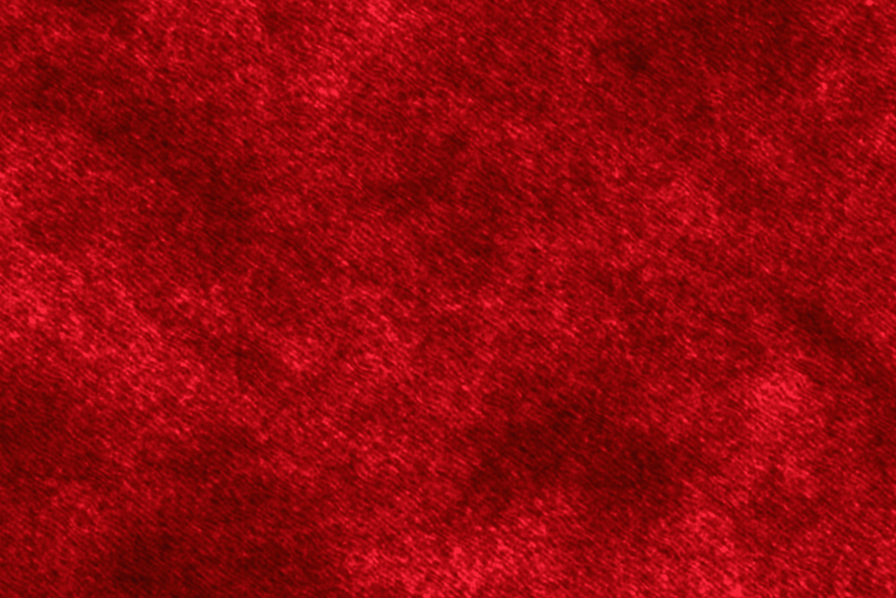
Give the GLSL for this texture, as a WebGL 2 fragment shader.

```glsl
#version 300 es
precision highp float;
// Crushed red velvet: soft cloudy patches of light and dark pile under a fine,
// uneven twill grain. Both come from one cellular noise that sums round bumps
// of random sign; the resulting tone is then turned into a deep red ramp.

uniform vec2 u_resolution;
out vec4 fragColor;

vec3 hash3(vec2 cell) {
    vec3 q = fract(cell.xyx * vec3(0.1031, 0.1030, 0.0973));
    q += dot(q, q.yxz + 33.33);
    return fract((q.xxy + q.yzz) * q.zyx);
}

// Cellular noise: one bump per cell, jittered, mean 0 and deviation near 1
float bumps(vec2 p) {
    vec2 base = floor(p);
    float sum = 0.0;
    for (int y = -1; y <= 1; y++) {
        for (int x = -1; x <= 1; x++) {
            vec2 cell = base + vec2(x, y);
            vec3 rnd = hash3(cell);
            vec2 d = p - cell - rnd.xy;
            float falloff = max(0.0, 1.0 - dot(d, d));
            sum += (rnd.z * 2.0 - 1.0) * falloff * falloff;
        }
    }
    return sum * 2.2;
}

// Broad sheen of the pressed pile, from large patches down to small mottling
float sheen(vec2 p) {
    vec2 q = p + 0.035 * sin(p.yx * vec2(9.0, 7.0) + vec2(1.3, 4.1))
               + 0.015 * sin(p.yx * vec2(23.0, 19.0) + p * 11.0);
    q.y += 0.12 * q.x;
    float sum = 0.0;
    float amplitude = 0.72;
    float frequency = 3.1;
    for (int i = 0; i < 4; i++) {
        sum += amplitude * bumps(q * frequency * vec2(0.85, 1.1) + float(i) * 17.3 + 5.0);
        amplitude *= 0.68;
        frequency *= 2.15;
    }
    // Faint vertical brush marks
    return sum + 0.14 * bumps(p * vec2(60.0, 11.0) + 40.0);
}

// Fine weave: slanted dashes, broken twill ridges and loose speckle
float weave(vec2 p) {
    vec2 slant = vec2(dot(p, vec2(0.8, -0.6)), dot(p, vec2(0.6, 0.8)));
    float dashes = bumps(slant * vec2(85.0, 145.0) + 300.0);
    float speckle = bumps(p * 205.0 + 90.0);
    float ridges = sin(slant.y * 6.2832 * 106.0 + 1.5 * bumps(p * 38.0 + 60.0));
    return 0.66 * dashes + 0.5 * speckle + 0.55 * ridges;
}

void main() {
    vec2 p = gl_FragCoord.xy / u_resolution.y;

    // Combine sheen and weave; the weave fades where it is too fine to resolve
    float detail = smoothstep(120.0, 300.0, u_resolution.y);
    float light = sheen(p) + 0.5 * (p.y - 0.5);
    float tone = 0.54 * exp(0.18 * light + 0.15 * detail * weave(p));
    tone = clamp(tone, 0.2, 0.97);

    // Red ramp: highlights gain a little pink
    float glow = max(tone - 0.5, 0.0);
    float warm = max(tone - 0.35, 0.0);
    vec3 velvet = vec3(tone, 0.02 + 0.54 * glow * glow, 0.01 + 0.55 * warm * warm);
    fragColor = vec4(velvet, 1.0);
}
```
